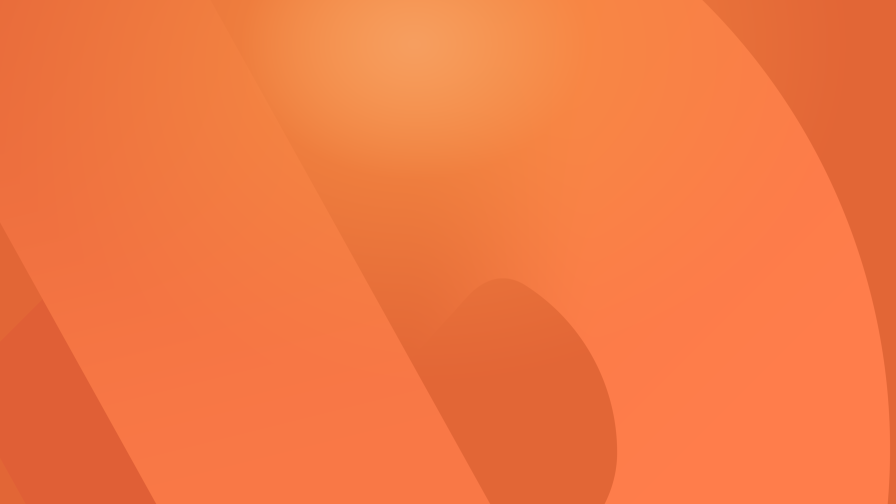
A WebGL 2 fragment shader for this background:

```glsl
#version 300 es
precision highp float;
// Warm orange backdrop: a slanted band, a large disc with an egg-shaped hole, and a soft glow.
uniform vec2 u_resolution;
out vec4 fragColor;

const vec3 BASE = vec3(0.888, 0.400, 0.212);
const vec3 STRIPE = vec3(0.880, 0.372, 0.210);
const vec3 DISC_HIGH = vec3(0.970, 0.480, 0.270);
const vec3 DISC_LOW = vec3(1.000, 0.490, 0.295);
const vec3 BAND_HIGH = vec3(0.910, 0.420, 0.230);
const vec3 BAND_LOW = vec3(0.975, 0.470, 0.275);
const vec3 AMBER = vec3(0.970, 0.560, 0.265);
const vec3 CORE = vec3(0.965, 0.620, 0.375);

// Signed distance to a half plane; negative lies behind the unit normal.
float halfPlane(vec2 p, vec2 normal, float offset) {
    return dot(p, normal) - offset;
}

float circle(vec2 p, vec2 center, float radius) {
    return length(p - center) - radius;
}

// Intersection of two shapes with a rounded corner.
float smoothMax(float a, float b, float k) {
    float h = max(k - abs(a - b), 0.0) / k;
    return max(a, b) + 0.25 * h * h * k;
}

// Antialiased coverage of the inside of a distance field.
float fill(float d, float pixel) {
    return 1.0 - smoothstep(-0.7 * pixel, 0.7 * pixel, d);
}

// Circle flattened underneath and cut by a slanted side.
float eggHole(vec2 p) {
    vec2 center = vec2(0.831, 0.102);
    vec2 q = p - center;
    q.y *= q.y < 0.0 ? 1.35 : 1.0;
    float side = halfPlane(p, vec2(-0.742, 0.670), -0.4125);
    return smoothMax(circle(q, vec2(0.0), 0.3935), side, 0.07);
}

// Elliptical light: a wide amber halo with a pale core.
vec3 addGlow(vec3 color, vec2 p, vec2 center, vec2 radius) {
    float d = length((p - center) / radius);
    color = mix(color, AMBER, pow(max(1.0 - d, 0.0), 1.1));
    return mix(color, CORE, max(1.0 - d / 0.4, 0.0));
}

void main() {
    vec2 p = gl_FragCoord.xy / u_resolution.y;
    float pixel = 1.0 / u_resolution.y;
    vec2 slant = vec2(0.874, 0.485);
    vec3 color = BASE;

    // Darker stripe in the lower left corner
    float stripe = max(halfPlane(p, vec2(-0.707, 0.707), 0.2277),
                       -halfPlane(p, slant, 0.0445));
    stripe = max(stripe, halfPlane(p, slant, 0.271));
    color = mix(color, STRIPE, fill(stripe, pixel));

    // Large disc that fades into shadow toward the band
    float disc = max(circle(p, vec2(0.514, 0.109), 1.252), -eggHole(p));
    float fade = smoothstep(0.80, 1.19, p.x);
    float discShade = smoothstep(-0.1, 1.5, p.x - p.y);
    vec3 discColor = mix(DISC_HIGH, DISC_LOW, discShade);
    color = mix(color, discColor, fill(disc, pixel) * fade);

    // Slanted band on top
    float band = max(halfPlane(p, slant, 0.850), -halfPlane(p, slant, 0.271));
    float bandShade = smoothstep(-0.1, 1.1, 1.0 - p.y + 0.25 * p.x);
    color = mix(color, mix(BAND_HIGH, BAND_LOW, bandShade), fill(band, pixel));

    color = addGlow(color, p, vec2(0.822, 0.912), vec2(0.86, 0.67));
    fragColor = vec4(color, 1.0);
}
```
